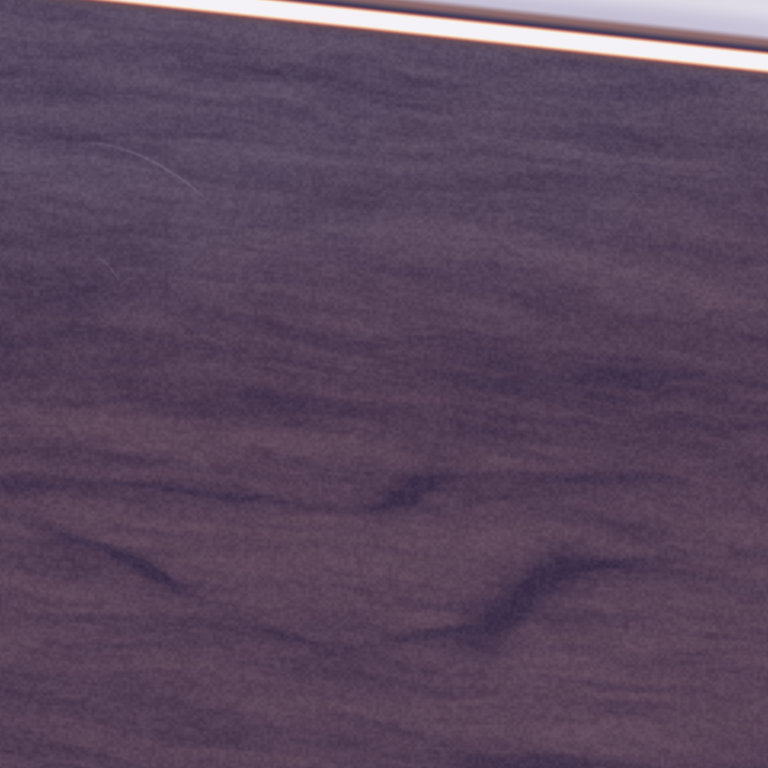
Write a WebGL 1 fragment shader that draws this texture.

```glsl
precision highp float;
// Dark plum wood under a pale, slanted metal edge at the top.
// Stretched, warped noise makes the grain; stepped curves make the veins and
// knots; a profile across the slanted line makes the edge and its colour fringes.

uniform vec2 u_resolution;

const vec3 PLUM = vec3(0.378, 0.286, 0.362);
const vec3 SLATE = vec3(0.365, 0.315, 0.405);
const vec3 SHADOW = vec3(0.235, 0.180, 0.285);
const vec3 WHITE = vec3(0.96, 0.95, 0.97);
const vec3 LILAC = vec3(0.79, 0.77, 0.85);
const vec3 BROWN = vec3(0.55, 0.41, 0.42);
const vec3 NAVY = vec3(0.20, 0.21, 0.34);

float hash(vec2 p) {
  vec3 h = fract(p.xyx * 0.1031);
  h += dot(h, h.yzx + 33.33);
  return fract((h.x + h.y) * h.z);
}

float noise(vec2 p) {
  vec2 i = floor(p);
  vec2 f = fract(p);
  f = f * f * (3.0 - 2.0 * f);
  float low = mix(hash(i), hash(i + vec2(1.0, 0.0)), f.x);
  float high = mix(hash(i + vec2(0.0, 1.0)), hash(i + vec2(1.0, 1.0)), f.x);
  return mix(low, high, f.y);
}

float fbm(vec2 p) {
  float sum = 0.0;
  float gain = 0.533;
  for (int i = 0; i < 4; i++) {
    sum += gain * noise(p);
    p = p * 2.03 + vec2(17.3, 9.1);
    gain *= 0.5;
  }
  return sum;
}

float bell(float x, float width) {
  float r = x / width;
  return exp(-r * r);
}

// Thin vein that jumps by "rise" at a knot, with a ragged dark blotch there.
float knotVein(vec2 p, vec2 knot, float rise, float tilt, float reach, float size) {
  vec2 d = p - knot;
  float jump = rise * (smoothstep(-0.06, 0.06, d.x) - 0.5);
  float offset = d.y - jump + tilt * d.x;
  float patchy = 0.35 + 0.9 * noise(p * vec2(13.0, 24.0));
  float line = bell(offset, 0.007) + 0.35 * bell(offset + 0.009, 0.02);
  float blotch = bell(d.x, size) * bell(offset, size * 0.5);
  return patchy * (0.55 * line * bell(d.x, reach) + 0.85 * blotch);
}

// Faint pale scratch, curving down from its start.
float scratch(vec2 p, vec2 start, vec2 span) {
  float t = (p.x - start.x) / span.x;
  float offset = p.y - start.y + span.y * t * t;
  return bell(offset, 0.0025) * smoothstep(0.0, 0.4, t) * smoothstep(1.1, 0.8, t);
}

float woodShade(vec2 p) {
  vec2 bend = vec2(fbm(p * vec2(4.0, 7.0)), fbm(p * vec2(5.0, 8.0) + 31.0)) - 0.5;
  vec2 q = vec2(p.x, p.y + 0.11 * p.x + 0.055 * bend.x);
  float streaks = fbm(q * vec2(2.6, 24.0) + 5.0);
  float fibres = fbm(q * vec2(11.0, 85.0));
  float shade = 0.8 * (streaks - 0.42) + 0.65 * (fibres - 0.5) + 0.16;
  shade += bell(q.y - 0.56, 0.065) * (0.1 + 0.5 * streaks);
  shade += bell(q.y + 0.07 * p.x - 0.12, 0.03) * 0.7 * streaks;
  shade += 0.3 * bell(q.y + 0.06 * p.x - 0.73, 0.012) * smoothstep(0.2, 0.5, p.x);

  vec2 w = p + 0.04 * bend;
  shade += knotVein(w, vec2(0.535, 0.365), 0.055, 0.07, 0.50, 0.055);
  shade += knotVein(w, vec2(0.690, 0.220), 0.075, -0.10, 0.28, 0.075);
  shade += knotVein(w, vec2(0.190, 0.258), -0.025, 0.36, 0.19, 0.028);
  return shade;
}

vec3 wood(vec2 p) {
  float cool = smoothstep(0.42, 0.92, p.y + 0.25 * (fbm(p * 3.0) - 0.5) - 0.08 * p.x);
  vec3 color = mix(PLUM, SLATE, cool);
  color = mix(color, SHADOW, clamp(woodShade(p), 0.0, 0.95));
  float marks = scratch(p, vec2(0.10, 0.815), vec2(0.17, 0.075));
  marks += 0.7 * scratch(p, vec2(0.12, 0.665), vec2(0.035, 0.03));
  color += 0.07 * marks;
  float speckle = noise(p * 240.0) + 0.6 * noise(p * vec2(130.0, 190.0) + 40.0) - 0.8;
  return color + 0.045 * speckle;
}

// Paint the metal edge by height above its lower border.
vec3 addEdge(vec3 color, float height, float x) {
  color = mix(color, BROWN * 0.8, 0.5 * bell(height + 0.003, 0.006));
  vec3 fringe = vec3(-0.0015, 0.0, 0.001);
  vec3 lower = smoothstep(-0.003, 0.004, height - fringe);
  color = mix(color, WHITE, lower);
  vec3 upper = smoothstep(0.021, 0.028, height + fringe);
  vec3 groove = mix(NAVY, BROWN, smoothstep(0.026, 0.038, height));
  color = mix(color, groove, upper);
  vec3 plate = mix(LILAC, WHITE, smoothstep(0.05, 0.085, height) * 0.6);
  plate -= 0.03 * noise(vec2(x * 9.0, height * 60.0));
  return mix(color, plate, smoothstep(0.038, 0.049, height));
}

void main() {
  vec2 p = gl_FragCoord.xy / u_resolution;
  float height = p.y - 1.0 + 0.108 * (p.x - 0.13);
  gl_FragColor = vec4(clamp(addEdge(wood(p), height, p.x), 0.0, 1.0), 1.0);
}
```
